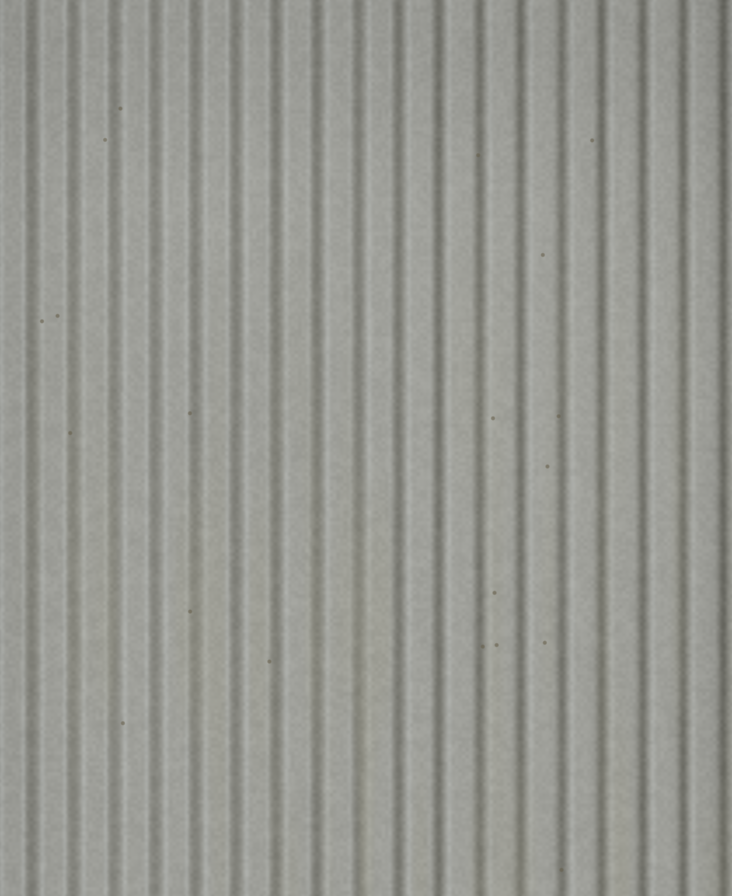
This texture is drawn by a Shadertoy shader. Its source:

```glsl
// Grey-green ribbed metal sheet: vertical grooves with lit lips, fine grain and faint stains.

const float RIBS = 18.0;           // grooves across the canvas
const float LAST_GROOVE = 0.9904;  // centre of the rightmost groove

const vec3 PAINT     = vec3(0.612, 0.614, 0.590);
const vec3 HIGHLIGHT = vec3(0.685, 0.695, 0.680);
const vec3 SHADOW    = vec3(0.435, 0.435, 0.405);
const vec3 STAIN     = vec3(0.600, 0.595, 0.525);
const vec3 SPECK     = vec3(0.400, 0.370, 0.290);

float hash(vec2 p) {
    return fract(sin(dot(p, vec2(127.1, 311.7))) * 43758.5453);
}

float valueNoise(vec2 p) {
    vec2 cell = floor(p);
    vec2 f = fract(p);
    f = f * f * (3.0 - 2.0 * f);
    float low = mix(hash(cell), hash(cell + vec2(1.0, 0.0)), f.x);
    float high = mix(hash(cell + vec2(0.0, 1.0)), hash(cell + vec2(1.0, 1.0)), f.x);
    return mix(low, high, f.y);
}

// Soft line of the given half width, centred on zero
float softLine(float d, float width) {
    return exp(-d * d / (width * width));
}

// Rare small dots, one candidate per cell
float specks(vec2 p, float density, float radius) {
    vec2 cell = floor(p);
    vec2 centre = 0.3 + 0.4 * vec2(hash(cell + 3.1), hash(cell + 7.7));
    float present = step(1.0 - density, hash(cell + 11.3));
    return present * (1.0 - smoothstep(0.3 * radius, radius, length(fract(p) - centre)));
}

// One rib period: t is the signed distance from the groove centre in periods,
// side runs from 0 at the left of the sheet to 1 at the right
vec3 ribColor(float t, float side, float variation) {
    float depth = mix(0.42, 0.80, side) * (0.88 + 0.24 * variation);
    float groove = softLine(t + 0.02, mix(0.15, 0.12, side));
    float shoulder = 0.16 * softLine(t + 0.10, 0.16);
    float rightLip = softLine(t - 0.235, 0.075) * mix(0.75, 0.62, side);
    float leftLip = softLine(t + 0.245, 0.065) * mix(0.70, 0.12, side);

    vec3 color = mix(PAINT, HIGHLIGHT, 0.16 * smoothstep(0.2, 0.4, abs(t)));
    color = mix(color, SHADOW, clamp(depth * groove + shoulder, 0.0, 1.0));
    return mix(color, HIGHLIGHT, clamp(rightLip + leftLip, 0.0, 1.0));
}

void mainImage(out vec4 fragColor, in vec2 fragCoord) {
    vec2 uv = fragCoord / iResolution.xy;
    vec2 p = fragCoord / iResolution.x;

    // Repeat the grooves, with a slight drift in their placing
    float ribs = (uv.x - LAST_GROOVE) * RIBS;
    float index = floor(ribs + 0.5);
    float variation = hash(vec2(index, 5.0));
    float t = ribs - index + 0.04 * (variation - 0.5);
    vec3 color = ribColor(t, smoothstep(0.15, 0.85, uv.x), variation);

    // Warm streaks that run down the ribs
    float streak = valueNoise(vec2(p.x * 40.0, p.y * 2.5));
    float lower = 1.0 - smoothstep(0.1, 0.9, uv.y);
    color = mix(color, STAIN, 0.32 * lower * smoothstep(0.45, 0.9, streak));

    // Uneven light over the sheet
    float light = 1.0 - 0.05 * smoothstep(0.75, 1.0, uv.y);
    light -= 0.05 * smoothstep(0.93, 1.0, uv.x);
    light -= 0.03 * (1.0 - smoothstep(0.0, 0.12, uv.x));
    light += 0.03 * (valueNoise(p * 3.0) - 0.5);
    color *= light;

    // Embossed grain and scattered specks
    float grain = valueNoise(p * 210.0) + 0.6 * valueNoise(p * 95.0 + 17.0) - 0.8;
    color += 0.035 * grain;
    color = mix(color, SPECK, 0.6 * specks(p * 45.0, 0.008, 0.18));

    fragColor = vec4(clamp(color, 0.0, 1.0), 1.0);
}
```
